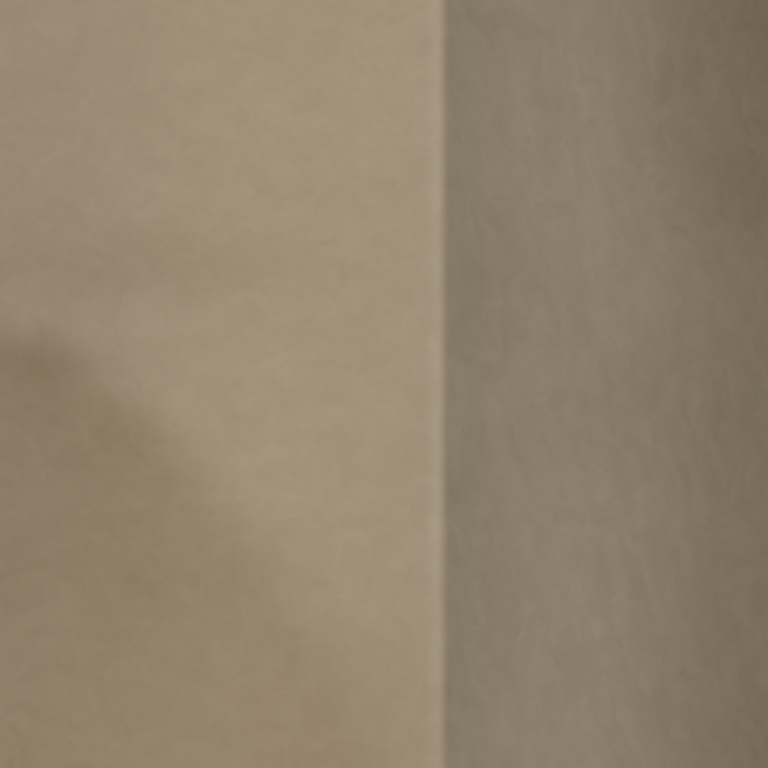
A WebGL 1 fragment shader for this texture:

```glsl
precision highp float;
// Two plaster walls meeting at a vertical corner: a warm lit wall with a soft
// curved shadow on the left, and a dimmer wall on the right. Smooth gradients
// set the light; warped value noise adds stains, mottling and brush marks.

uniform vec2 u_resolution;

float hash(vec2 p) {
  vec3 q = fract(vec3(p.xyx) * 0.1031);
  q += dot(q, q.yzx + 33.33);
  return fract((q.x + q.y) * q.z);
}

float valueNoise(vec2 p) {
  vec2 cell = floor(p);
  vec2 f = fract(p);
  f = f * f * (3.0 - 2.0 * f);
  float low = mix(hash(cell), hash(cell + vec2(1.0, 0.0)), f.x);
  float high = mix(hash(cell + vec2(0.0, 1.0)), hash(cell + vec2(1.0, 1.0)), f.x);
  return mix(low, high, f.y);
}

// Layered noise centred on zero.
float fbm(vec2 p) {
  float sum = 0.0;
  float weight = 0.5;
  for (int i = 0; i < 5; i++) {
    sum += weight * (valueNoise(p) - 0.5);
    p = mat2(1.6, 1.2, -1.2, 1.6) * p + 7.3;
    weight *= 0.55;
  }
  return sum;
}

// Soft round patch of strength one at its centre.
float patchGlow(vec2 p, vec2 centre, vec2 radius) {
  vec2 d = (p - centre) / radius;
  return exp(-dot(d, d));
}

vec3 litWall(vec2 p) {
  vec3 colour = mix(vec3(0.602, 0.54, 0.457), vec3(0.634, 0.568, 0.481),
                    smoothstep(0.0, 0.36, p.x));
  colour -= 0.026 * patchGlow(p, vec2(0.18, 0.65), vec2(0.17, 0.05));
  colour -= 0.014 * patchGlow(p, vec2(0.0, 0.71), vec2(0.12, 0.1));

  // Curved shadow edge, blurring as it falls to the foot of the corner.
  float edgeHeight = 0.585 - 0.25 * p.x - 1.7 * p.x * p.x;
  float slope = 0.25 + 3.4 * p.x;
  float depth = (edgeHeight - p.y) / sqrt(1.0 + slope * slope);
  depth += 0.035 * fbm(p * 8.0);
  float blur = mix(0.03, 0.05, smoothstep(0.1, 0.4, p.x));
  float shade = smoothstep(-blur, blur * 1.7, depth);
  float strength = mix(0.5, 1.0, smoothstep(0.0, 0.45, p.y));
  strength *= 1.0 - 0.15 * smoothstep(0.1, 0.4, depth);
  colour -= vec3(0.062, 0.064, 0.066) * shade * strength;
  colour -= 0.024 * patchGlow(p, vec2(0.08, 0.535), vec2(0.09, 0.035));
  colour -= vec3(0.018, 0.02, 0.022) * (1.0 - smoothstep(0.0, 0.35, p.y));
  return colour;
}

vec3 dimWall(vec2 p) {
  vec3 colour = mix(vec3(0.522, 0.477, 0.405), vec3(0.548, 0.499, 0.424),
                    smoothstep(0.577, 0.72, p.x));
  float falloff = smoothstep(0.74, 1.03, p.x);
  colour -= vec3(0.078, 0.076, 0.073) * falloff;
  colour -= 0.032 * smoothstep(0.6, 1.0, p.y) * falloff;
  colour -= 0.012 * patchGlow(p, vec2(0.77, 0.47), vec2(0.07, 0.12));
  return colour;
}

void main() {
  vec2 p = gl_FragCoord.xy / u_resolution;

  // Join the walls across a slightly blurred corner.
  float corner = 0.578 + 0.003 * fbm(vec2(2.0, p.y * 12.0));
  float rightSide = smoothstep(corner - 0.009, corner + 0.008, p.x);
  vec3 colour = mix(litWall(p), dimWall(p), rightSide);

  // Pale worn strip along the corner.
  float strip = smoothstep(0.551, 0.567, p.x) * (1.0 - rightSide);
  colour += vec3(0.016, 0.022, 0.03) * strip * (0.9 + 0.8 * fbm(p * vec2(30.0, 14.0)));

  // Broad stains, fine mottling and directional brush marks.
  float stains = fbm(p * vec2(6.0, 8.0) + 3.0);
  vec2 warp = vec2(fbm(p * 14.0), fbm(p * 14.0 + 31.0));
  float mottling = fbm(p * 42.0 + 3.0 * warp);
  vec2 leaning = vec2(p.x + 0.2 * p.y, p.y);
  float verticalMarks = fbm(leaning * vec2(85.0, 24.0) + 4.0 * warp);
  float crossMarks = fbm(p * vec2(34.0, 75.0) + 5.0 * warp);
  float grain = fbm(p * vec2(150.0, 110.0) + 4.0 * warp);
  colour += vec3(0.022, 0.022, 0.023) * stains;
  colour += 0.022 * mottling + 0.014 * grain;
  colour += mix(0.018 * crossMarks, 0.03 * verticalMarks, rightSide);

  gl_FragColor = vec4(clamp(colour, 0.0, 1.0), 1.0);
}
```
